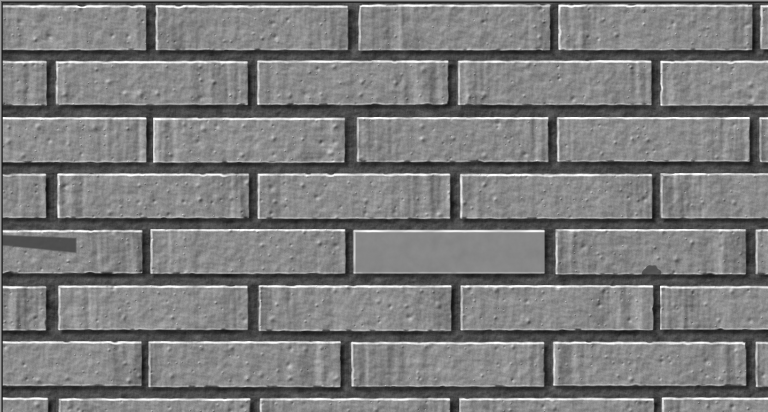
A Shadertoy shader for this texture:

```glsl
const vec2 PITCH = vec2(0.489, 0.1363);      // one brick plus its joints
const vec2 BRICK = vec2(0.470, 0.1095);      // mean far corner of a brick in its cell
const vec2 LIGHT = vec2(-0.6, -0.8);         // direction to the light, y pointing down

vec2 hash2(vec2 p) {
    vec3 q = fract(p.xyx * vec3(0.1031, 0.1030, 0.0973));
    q += dot(q, q.yzx + 33.33);
    return fract((q.xx + q.yz) * q.zy);
}

float cornerSlope(vec2 corner, vec2 offset) {
    return dot(hash2(corner) * 2.0 - 1.0, offset);
}

float gradientNoise(vec2 p) {
    vec2 i = floor(p), f = p - i;
    vec2 u = f * f * f * (f * (f * 6.0 - 15.0) + 10.0);
    vec2 e = vec2(1.0, 0.0);
    return mix(mix(cornerSlope(i, f), cornerSlope(i + e, f - e), u.x),
               mix(cornerSlope(i + e.yx, f - e.yx), cornerSlope(i + 1.0, f - 1.0), u.x), u.y);
}

float fbm(vec2 p) {
    float sum = 0.0, amp = 1.0;
    for (int i = 0; i < 4; i++) {
        sum += amp * gradientNoise(p);
        p = p * 2.03 + 17.3;
        amp *= 0.55;
    }
    return sum;
}

float boxDistance(vec2 p, vec2 halfSize) {
    vec2 d = abs(p) - halfSize;
    return length(max(d, 0.0)) + min(max(d.x, d.y), 0.0);
}

float coverage(float dist, float soft) {
    return 1.0 - smoothstep(-soft, soft, dist);
}

// Raised pimples and sunken pits, lit from one side
float bumps(vec2 p, float cellSize, float chance) {
    vec2 cell = floor(p / cellSize);
    vec2 pick = hash2(cell + 71.0);
    vec2 d = p / cellSize - cell - mix(vec2(0.3), vec2(0.7), hash2(cell + 9.0));
    float radius = mix(0.1, 0.24, pick.y);
    float side = pick.x < chance * 0.6 ? 1.0 : -1.0;
    float lit = dot(d, LIGHT) / radius * exp(-dot(d, d) / (radius * radius) * 1.6);
    return lit * side * step(pick.x, chance);
}

// Fine relief from the difference of two nearby heights
float emboss(vec2 p, float scale) {
    return fbm(p * scale) - fbm(p * scale - LIGHT * 0.3);
}

float brickFace(vec2 p, vec2 q, vec2 id, float smoothBrick) {
    vec2 seed = id * 7.31;
    float ends = smoothstep(0.09, 0.21, abs(q.x - 0.235 + 0.1 * (hash2(id).x - 0.5)));
    float streaks = gradientNoise(vec2(p.x * 45.0, p.y * 4.0) + seed)
                  + 0.8 * gradientNoise(vec2(p.x * 95.0, p.y * 5.0) + seed);
    float rough = 0.05 * fbm(p * vec2(26.0, 34.0) + seed)
                + streaks * mix(0.05, 0.2, ends)
                + 0.13 * emboss(p + seed, 46.0)
                + 0.035 * gradientNoise(p * vec2(24.0, 150.0))
                + 0.5 * bumps(p, 0.036, 0.27) + 0.4 * bumps(p + 0.4, 0.019, 0.17);
    float tone = 0.545 + 0.02 * (hash2(id + 5.0).x - 0.5) - 0.02 * ends;
    return mix(tone + rough, 0.53 + 0.03 * fbm(p * 30.0), smoothBrick);
}

float mortar(vec2 p, vec2 q, float castDist) {
    float tone = 0.295 + 0.11 * fbm(p * vec2(26.0, 45.0)) + 0.09 * emboss(p, 60.0);
    float inVertical = step(q.y, BRICK.y) * step(BRICK.x - 0.01, q.x);
    float shade = coverage(castDist, 0.006) * (0.42 + 0.4 * gradientNoise(p * 14.0));
    return max(tone * (1.0 - shade) - 0.04 * inVertical, 0.07);
}

void mainImage(out vec4 fragColor, in vec2 fragCoord) {
    float px = 1.0 / iResolution.y;
    vec2 p = vec2(fragCoord.x, iResolution.y - fragCoord.y) * px;

    // Running bond: odd rows are shifted by about half a brick, with a slow drift
    float row = floor((p.y - 0.0105) / PITCH.y);
    float shift = mix(-0.113 - 0.0028 * row, 0.129 + 0.001 * row, mod(row, 2.0));
    vec2 id = vec2(floor((p.x - shift) / PITCH.x), row);
    vec2 q = p - vec2(shift, 0.0105) - id * PITCH;
    float smoothBrick = step(length(id - vec2(2.0, 4.0)), 0.1);

    // Uneven brick outline with chipped edges
    vec2 nearCorner = hash2(id + 31.0) * vec2(0.008, 0.003);
    vec2 farCorner = BRICK + (hash2(id + 57.0) - 0.5) * vec2(0.008, 0.004);
    vec2 mid = 0.5 * (nearCorner + farCorner), halfSize = 0.5 * (farCorner - nearCorner);
    float wear = 1.0 - 0.8 * smoothBrick;
    float wobble = wear * (0.002 * gradientNoise(p * 45.0)
                 + 0.01 * max(gradientNoise(p * 34.0 + 8.0) - 0.25, 0.0));
    float dist = boxDistance(q - mid, halfSize - 0.003) - 0.003 + wobble;
    float castDist = boxDistance(q - mid - vec2(0.008, 0.01), halfSize);

    // Bright rims on the top and left, a broken one along the bottom
    float face = brickFace(p, q, id, smoothBrick);
    float patchy = clamp(0.8 + 0.9 * gradientNoise(p * vec2(16.0, 30.0)), 0.2, 1.0);
    vec2 rim = 1.0 - smoothstep(vec2(0.003), vec2(0.0075), q - nearCorner - wobble);
    float foot = 1.0 - smoothstep(0.001, 0.006, farCorner.y - q.y - wobble);
    float chips = smoothstep(0.1, 0.35, gradientNoise(p * vec2(36.0, 25.0) + 3.0));
    face += max(rim.y * 0.5, rim.x * 0.34) * patchy;
    face += foot * mix(0.16, -0.22, chips * wear);

    // Slanted shadow across one brick and a dark spall on another
    vec2 slant = p - vec2(0.09, 0.589);
    slant.y -= 0.07 * slant.x;
    float slantDist = boxDistance(slant, vec2(0.095, 0.015 + 0.03 * slant.x));
    face = mix(face, 0.28, 0.9 * coverage(slantDist, 0.003));
    float spall = length((p - vec2(1.582, 0.664)) * vec2(1.0, 1.1)) - 0.022;
    face = mix(face, 0.29, 0.85 * coverage(spall + 0.006 * gradientNoise(p * 70.0), 0.002));

    float grey = mix(mortar(p, q, castDist), face, coverage(dist, max(px, 0.0022)));

    // Thin dark line inside a pale margin along the top and left
    float border = min(p.x, p.y);
    grey = mix(grey, 0.08, coverage(border - 0.0065, px * 0.7));
    grey = mix(grey, 0.6, coverage(border - 0.0036, px * 0.7));
    fragColor = vec4(vec3(clamp(grey, 0.0, 1.0)), 1.0);
}
```
